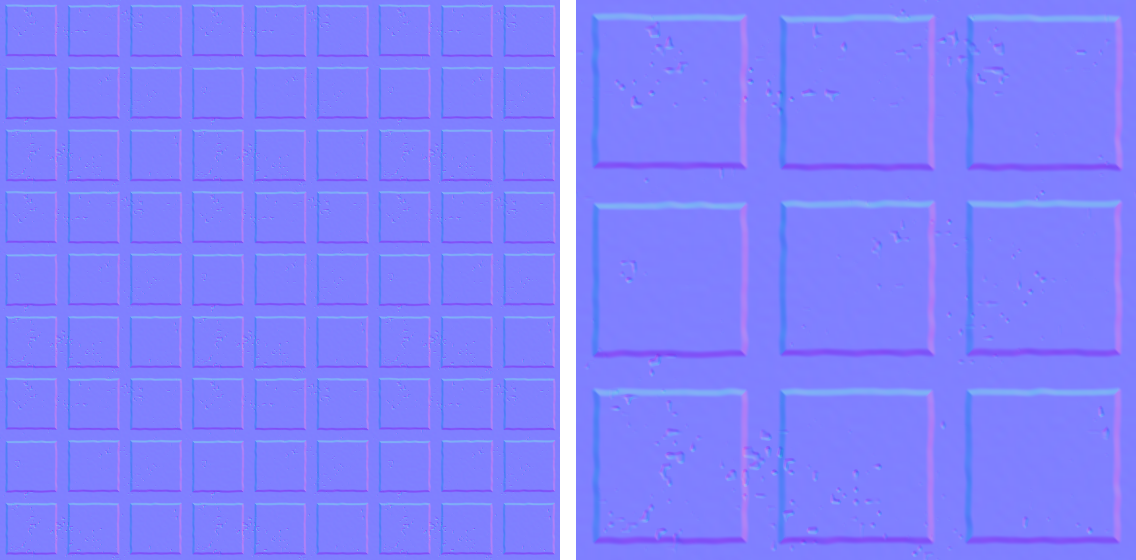
Left: the whole. Right: its middle third, enlarged.
Reproduce this texture map procedurally as a Shadertoy shader.

```glsl
float hash(vec2 p) {
    return fract(sin(dot(p, vec2(127.1, 311.7))) * 43758.5453);
}

// Value noise that wraps after a whole number of lattice cells
float wrapNoise(vec2 p, float period) {
    vec2 i = floor(p), f = fract(p);
    f = f * f * (3.0 - 2.0 * f);
    vec2 a = mod(i, period), b = mod(i + 1.0, period);
    return mix(mix(hash(a), hash(vec2(b.x, a.y)), f.x),
               mix(hash(vec2(a.x, b.y)), hash(b), f.x), f.y);
}

// Raised square with slightly rounded, uneven edges
float tileHeight(vec2 p) {
    vec2 id = mod(floor(p), 3.0);
    vec2 shift = 0.01 * (vec2(hash(id + 5.3), hash(id + 9.1)) - 0.5);
    vec2 q = abs(fract(p) - 0.506 - shift) - 0.4;
    float d = length(max(q, 0.0)) + min(max(q.x, q.y), 0.0) - 0.02;
    d += 0.012 * (wrapNoise(p * 12.0, 36.0) - 0.5);
    return 0.0125 * (1.0 - smoothstep(-0.045, 0.0, d));
}

// Fine pits gathered in patches, heavier in one row of every three
float pitDepth(vec2 p) {
    float rowWear = 0.1 * cos(6.28319 * (p.y / 3.0 - 0.07));
    float cluster = 0.6 * wrapNoise(p * 4.0, 12.0) + 0.4 * wrapNoise(p * 9.0 + 0.5, 27.0);
    float patchAmount = smoothstep(0.42, 0.85, cluster + rowWear);
    float speck = wrapNoise(p * 32.0, 96.0);
    return 0.0045 * smoothstep(0.0, 0.25, speck - mix(0.98, 0.68, patchAmount));
}

float surfaceHeight(vec2 p) {
    float grain = 0.0006 * wrapNoise(p * 24.0 + 0.5, 72.0);
    return tileHeight(p) - pitDepth(p) + grain;
}

void mainImage(out vec4 fragColor, in vec2 fragCoord) {
    // Nine tiles each way, with the wear repeating every three
    vec2 p = fragCoord / iResolution.xy * 9.0;

    // Surface slope by central differences
    vec2 e = vec2(0.008, 0.0);
    vec2 slope = vec2(surfaceHeight(p + e.xy) - surfaceHeight(p - e.xy),
                      surfaceHeight(p + e.yx) - surfaceHeight(p - e.yx)) / (2.0 * e.x);

    // Tangent-space normal packed into colour
    vec3 normal = normalize(vec3(-slope, 1.0));
    fragColor = vec4(normal * 0.5 + 0.5, 1.0);
}
```
